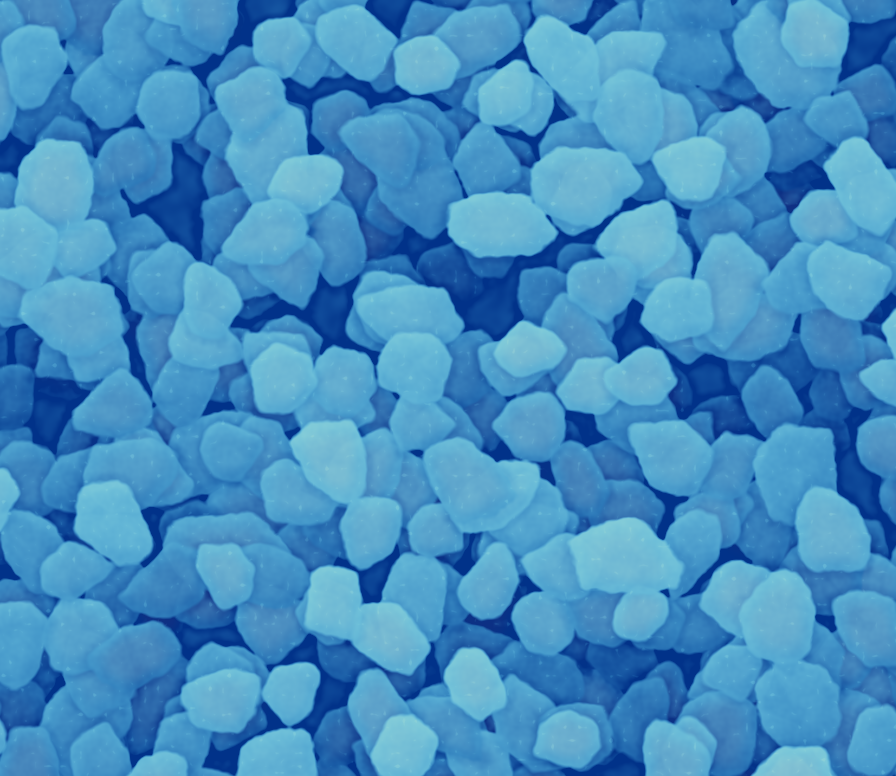
Give the GLSL for this texture, as a WebGL 1 fragment shader.

```glsl
precision highp float;
// A heap of translucent blue crystal grains, seen from above.
// Layers of jittered grids hold soft convex polygons, from deep dark
// grains up to sparse pale ones, each bevelled, mottled and speckled.
uniform vec2 u_resolution;

const float CELL = 0.12;
const float TAU = 6.2831853;

float hash(vec2 p) {
  vec3 v = fract(p.xyx * vec3(0.1031, 0.1030, 0.0973));
  v += dot(v, v.yzx + 33.33);
  return fract((v.x + v.y) * v.z);
}

vec2 hash2(vec2 p) {
  return vec2(hash(p), hash(p + 57.3));
}

mat2 rotation(float a) {
  float c = cos(a), s = sin(a);
  return mat2(c, s, -s, c);
}

float cornerSlope(vec2 corner, vec2 f) {
  float a = TAU * hash(corner + 211.0);
  return dot(vec2(cos(a), sin(a)), f);
}

float gradientNoise(vec2 p) {
  vec2 i = floor(p), f = p - i;
  vec2 u = f * f * f * (f * (f * 6.0 - 15.0) + 10.0);
  vec2 e = vec2(1.0, 0.0);
  return mix(mix(cornerSlope(i, f), cornerSlope(i + e, f - e), u.x),
             mix(cornerSlope(i + e.yx, f - e.yx), cornerSlope(i + 1.0, f - 1.0), u.x), u.y);
}

// Soft polygon: xy is the outward facet normal, z the signed distance
vec3 crystal(vec2 q, vec2 seed) {
  float sum = 0.0;
  vec2 normal = vec2(0.0);
  for (int i = 0; i < 7; i++) {
    vec2 r = hash2(seed + float(i) * 7.7);
    float a = TAU * (float(i) + 0.6 * r.x) / 7.0;
    vec2 side = vec2(cos(a), sin(a));
    float w = exp(15.0 * (dot(q, side) - mix(0.68, 1.05, r.y)));
    sum += w;
    normal += w * side;
  }
  return vec3(normal / sum, log(sum) / 15.0);
}

// Deep blue at 0, pale cyan at 1
vec3 crystalBlue(float t) {
  return vec3(0.08, 0.33, 0.63) + t * vec3(0.38, 0.63, 0.43) - t * t * vec3(0.0, 0.19, 0.21);
}

void main() {
  vec2 p = gl_FragCoord.xy / u_resolution.y;
  float mottle = gradientNoise(p * 24.0) + 0.6 * gradientNoise(p * 55.0 + 9.0);
  float grit = gradientNoise(p * 120.0 + 31.0);
  float rough = 0.07 * gradientNoise(p * 48.0 + 70.0) + 0.03 * grit;
  float tone = -0.08 + 0.1 * mottle;
  float haze = 0.0;

  for (int layer = 0; layer < 6; layer++) {
    float level = float(layer) / 5.0;
    float tilt = 0.7 + 1.9 * float(layer);
    vec2 g = rotation(tilt) * p / CELL + 40.0 + 23.7 * float(layer);
    vec2 home = floor(g);

    for (int y = -1; y <= 1; y++) {
      for (int x = -1; x <= 1; x++) {
        vec2 id = home + vec2(float(x), float(y));
        if (hash(id + 5.1) > mix(1.0, 0.5, level)) continue;

        // Place, turn and stretch the grain
        vec2 shape = hash2(id + 13.7), look = hash2(id + 91.3);
        float size = mix(0.33, 0.58, shape.x * shape.x * 0.6 + shape.y * 0.4);
        vec2 q = (g - id - 0.5 - 0.7 * (hash2(id) - 0.5)) / size;
        if (dot(q, q) > 3.4) continue;
        float turn = TAU * look.x;
        float stretch = mix(1.0, 1.32, shape.y);
        q = rotation(turn) * q * vec2(1.0 / stretch, sqrt(stretch));
        vec3 c = crystal(q, id);
        float d = c.z + rough;

        // Contact shadow on the grains below
        tone -= 0.13 * (1.0 - smoothstep(0.0, 0.28, d));

        // Bevelled facets, cloudy core and bright specks
        vec2 light = rotation(turn + tilt) * vec2(-0.35, 0.94);
        float bevel = 1.0 - smoothstep(0.0, 0.5, -d);
        float rim = smoothstep(-0.2, -0.06, d);
        float speck = smoothstep(0.36, 0.6, grit);
        float body = mix(0.1, 0.82, level) + 0.32 * (look.y - 0.5);
        body += 0.13 * bevel * dot(c.xy, light) + 0.04 * rim + 0.09 * mottle;
        body += 0.06 * dot(q, light) + 0.05 * grit + 0.16 * speck;
        float core = (1.0 - bevel) * hash(id + 37.9);

        float blur = 0.0026 / (CELL * size);
        float cover = 0.93 * (1.0 - smoothstep(-blur, blur, d));
        tone = mix(tone, body, cover);
        haze = mix(haze, core, cover);
      }
    }
  }

  vec3 color = crystalBlue(clamp(tone, -0.2, 1.2));
  color += haze * vec3(0.06, -0.01, -0.025);
  gl_FragColor = vec4(clamp(color, 0.0, 1.0), 1.0);
}
```
